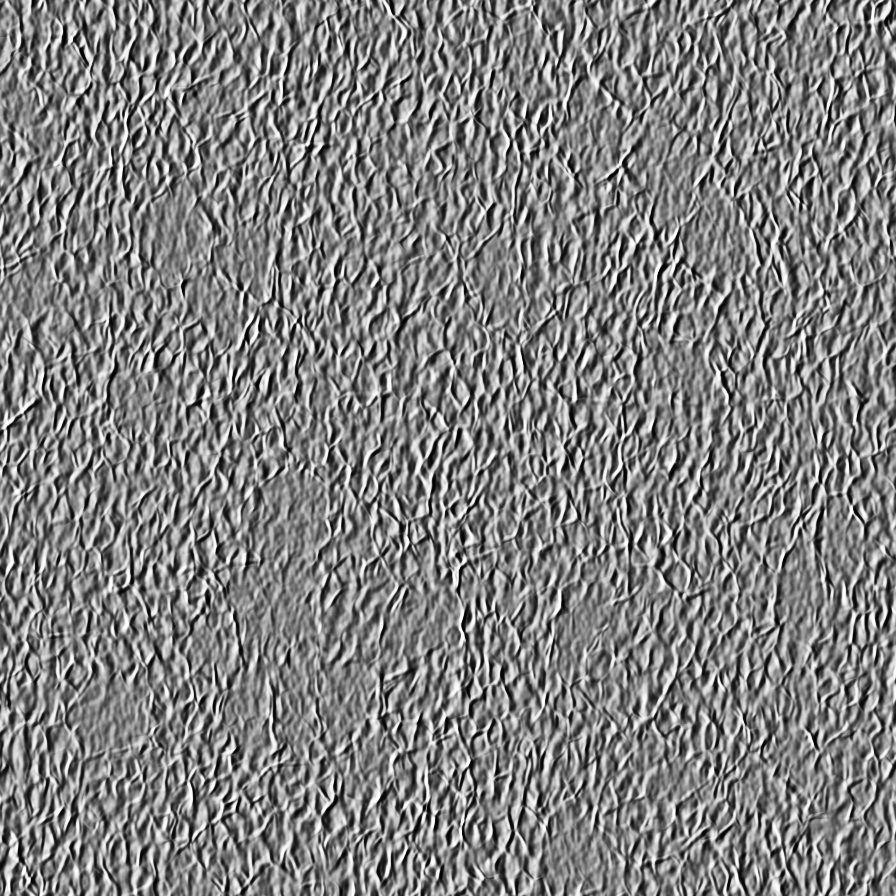
Reproduce this texture map procedurally as a WebGL 2 fragment shader.

```glsl
#version 300 es
precision highp float;

uniform vec2 u_resolution;
out vec4 fragColor;

const float TAU = 6.2831853;
const vec2 LIGHT_DIR = vec2(0.97, -0.24);
const float RELIEF_STEP = 0.0013;

float hash(vec2 p) {
    return fract(sin(dot(p, vec2(127.1, 311.7))) * 43758.5453);
}

float cornerSlope(vec2 corner, vec2 offset) {
    float angle = TAU * hash(corner);
    return dot(vec2(cos(angle), sin(angle)), offset);
}

// Gradient noise, roughly -0.7 to 0.7
float noise(vec2 p) {
    vec2 i = floor(p);
    vec2 f = fract(p);
    vec2 u = f * f * f * (f * (f * 6.0 - 15.0) + 10.0);
    vec2 e = vec2(1.0, 0.0);
    float low = mix(cornerSlope(i, f), cornerSlope(i + e, f - e), u.x);
    float high = mix(cornerSlope(i + e.yx, f - e.yx), cornerSlope(i + 1.0, f - 1.0), u.x);
    return mix(low, high, u.y);
}

// Cellular pattern: x = distance to the border, y = random value of the cell
vec2 cells(vec2 p) {
    vec2 base = floor(p);
    float nearest = 8.0;
    float second = 8.0;
    float id = 0.0;
    for (int y = -1; y <= 1; y++) {
        for (int x = -1; x <= 1; x++) {
            vec2 cell = base + vec2(x, y);
            vec2 site = cell + vec2(hash(cell), hash(cell + 57.3));
            float d = distance(p, site);
            if (d < nearest) {
                second = nearest;
                nearest = d;
                id = hash(cell + 19.7);
            } else {
                second = min(second, d);
            }
        }
    }
    return vec2(second - nearest, id);
}

float ridge(float border, float width) {
    return 1.0 - smoothstep(0.0, width, border);
}

// Bend the pattern and lean it slightly to the right
vec2 warp(vec2 p) {
    vec2 broad = vec2(noise(p * 7.0), noise(p * 7.0 + 31.0));
    vec2 fine = vec2(noise(p * 45.0 + 11.0), noise(p * 45.0 + 73.0));
    vec2 leaning = vec2(p.x - 0.07 * p.y, p.y);
    return leaning + 0.018 * broad + 0.005 * fine;
}

// Leather height: small wrinkles, grain, and long creases around calm patches
float leatherHeight(vec2 p) {
    vec2 q = warp(p);
    vec2 patches = cells(q * vec2(15.0, 11.0) + 5.0);
    float calm = step(0.8, patches.y) * smoothstep(0.04, 0.35, patches.x);

    float fading = smoothstep(-0.45, 0.35, noise(p * 34.0 + 23.0));
    float wrinkles = fading * ridge(cells(q * vec2(64.0, 38.0) + 40.0).x, 0.42);
    float grain = noise(q * vec2(98.0, 54.0) + 90.0);
    float pores = noise(p * vec2(175.0, 125.0) + 17.0);
    float broken = smoothstep(-0.25, 0.3, noise(p * 24.0 + 63.0));
    float creases = ridge(patches.x, 0.1) * broken;

    float rough = 0.62 * wrinkles + 1.05 * grain;
    return rough * mix(1.0, 0.4, calm) + 0.28 * pores + 0.6 * creases;
}

void main() {
    vec2 p = gl_FragCoord.xy / min(u_resolution.x, u_resolution.y);

    // Side light from the slope of the relief
    vec2 stepAlong = LIGHT_DIR * RELIEF_STEP;
    float slope = leatherHeight(p + stepAlong) - leatherHeight(p - stepAlong);

    // Uneven contrast with soft limits
    float contrast = 2.6 * (1.0 + 0.3 * noise(p * 5.0 + 8.0));
    float gray = 0.505 + 0.51 * tanh(contrast * slope);
    fragColor = vec4(vec3(clamp(gray, 0.0, 1.0)), 1.0);
}
```
